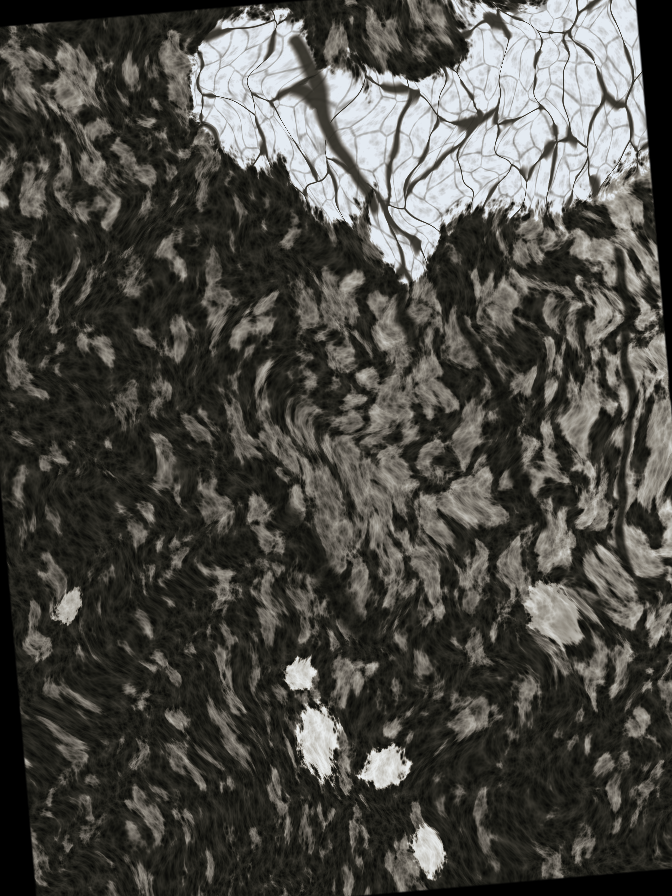
This texture is drawn by a WebGL 1 fragment shader. Its source:

```glsl
precision highp float;
uniform vec2 u_resolution;

const float TILT = 0.087;
const vec2 CENTRE = vec2(0.5, 0.667);

float hash(vec2 c) {
  return fract(sin(dot(c, vec2(127.1, 311.7))) * 43758.55);
}

// Cellular noise: nearest distance, second distance, cell value
vec3 cells(vec2 p) {
  vec2 home = floor(p);
  vec3 best = vec3(9.0, 9.0, 0.0);
  for (int j = -1; j <= 1; j++) {
    for (int i = -1; i <= 1; i++) {
      vec2 c = home + vec2(float(i), float(j));
      float d = length(c + vec2(hash(c), hash(c + 41.3)) - p);
      if (d < best.x) best = vec3(d, best.x, hash(c + 17.9));
      else best.y = min(best.y, d);
    }
  }
  return best;
}

// Three cellular octaves, centred on zero
float grain(vec2 p) {
  return 0.5 * cells(p).x + 0.3 * cells(p * 2.1 + 5.0).x
       + 0.2 * cells(p * 4.3 + 9.0).x - 0.45;
}

// Layered sines that bend the fibres
vec2 wander(vec2 p) {
  float amount = 0.017, rate = 14.0;
  for (int i = 0; i < 4; i++) {
    p += amount * sin(p.yx * rate + 2.5 * sin(p * rate * 0.37) + vec2(1.3, 4.1));
    amount *= 0.55;
    rate *= 1.9;
  }
  return p;
}

float blob(vec2 p, vec2 centre, vec2 radius) {
  vec2 d = (p - centre) / radius;
  return exp(-dot(d, d));
}

float lobe(vec2 p, vec2 centre, vec2 radius) {
  return 1.0 - length((p - centre) / radius);
}

float spot(vec2 p, vec2 centre, vec2 radius, float ragged) {
  return smoothstep(-0.12, 0.15, lobe(p, centre, radius) + ragged);
}

float fissure(vec2 p, vec2 a, vec2 b, float width) {
  vec2 ab = b - a;
  float t = clamp(dot(p - a, ab) / dot(ab, ab), 0.0, 1.0);
  return 1.0 - smoothstep(0.3 * width, width, length(p - a - ab * t));
}

float band(float v, float low, float high) {
  return clamp((v - low) / (high - low), 0.0, 1.0);
}

vec3 barkColour(float v) {
  vec3 c = vec3(0.10, 0.10, 0.08) * band(v, 0.0, 0.10);
  c = mix(c, vec3(0.24, 0.23, 0.20), band(v, 0.10, 0.23));
  c = mix(c, vec3(0.40, 0.38, 0.35), band(v, 0.23, 0.38));
  c = mix(c, vec3(0.57, 0.55, 0.51), band(v, 0.38, 0.55));
  c = mix(c, vec3(0.74, 0.73, 0.70), band(v, 0.55, 0.73));
  return mix(c, vec3(0.91, 0.92, 0.92), band(v, 0.73, 0.92));
}

void main() {
  vec2 p = gl_FragCoord.xy / u_resolution.x;
  p.y *= u_resolution.x / u_resolution.y * 1.3333;
  vec2 d = p - CENTRE;
  vec2 q = vec2(d.x + TILT * d.y, d.y - TILT * d.x) * cos(TILT);

  // Fibre space, leaning further at the lower left
  vec2 g = wander(q);
  vec2 w = p + 0.6 * (g - q);
  g.x -= 0.4 * max(0.0, 0.6 - p.y) * (1.0 - smoothstep(0.2, 0.65, p.x));
  vec3 plate = cells(g * vec2(17.0, 8.0));
  vec3 chip = cells(g * vec2(36.0, 21.0) + 13.0);
  float plateEdge = plate.y - plate.x;
  float chipEdge = chip.y - chip.x;
  float coarse = grain(g * vec2(16.0, 11.0) + 3.0);
  float fine = grain(g * vec2(62.0, 46.0));

  // Bare wood against mossy, deeply broken bark
  float right = smoothstep(0.6, 0.97, p.x) * smoothstep(0.05, 0.6, p.y);
  float bare = 0.12 + 0.6 * blob(p, vec2(0.12, 1.17), vec2(0.20, 0.16))
    + 0.85 * blob(p, vec2(0.56, 0.62), vec2(0.16, 0.28))
    + 0.25 * blob(p, vec2(0.40, 0.85), vec2(0.20, 0.10))
    + 0.4 * blob(p, vec2(0.575, 1.30), vec2(0.12, 0.08))
    + 0.7 * right - 0.35 * blob(p, vec2(0.42, 1.0), vec2(0.11, 0.09));
  bare = clamp(bare + 0.6 * coarse, 0.0, 1.0);
  float relief = 0.6 * plateEdge + 0.4 * chipEdge + 0.5 * coarse + 0.3 * fine;
  float cut = mix(0.36, 0.02, bare);
  float exposed = smoothstep(cut, cut + 0.22, relief);
  float face = mix(0.38, 0.48, bare) * (0.8 + 0.2 * plate.z + 0.2 * chip.z)
    + 0.14 * right + 0.65 * fine;
  float tone = mix(0.13 + 0.28 * fine, face, exposed);

  // Long dark fissures
  float split = fissure(w, vec2(0.69, 0.86), vec2(0.81, 0.55), 0.013);
  split = max(split, fissure(w, vec2(0.56, 1.03), vec2(0.61, 0.83), 0.014));
  split = max(split, fissure(w, vec2(0.39, 0.62), vec2(0.54, 0.40), 0.022));
  split = max(split, fissure(w, vec2(0.92, 0.95), vec2(0.94, 0.50), 0.010));
  tone = mix(tone, 0.09 + 0.15 * fine, 0.9 * split);

  // Pale round lichens
  float ragged = 0.8 * fine + 0.5 * coarse;
  float pale = spot(w, vec2(0.483, 0.231), vec2(0.032, 0.055), ragged);
  pale = max(pale, spot(w, vec2(0.583, 0.196), vec2(0.034, 0.034), ragged));
  pale = max(pale, spot(w, vec2(0.455, 0.340), vec2(0.020, 0.028), ragged));
  pale = max(pale, spot(w, vec2(0.636, 0.063), vec2(0.027, 0.034), ragged));
  pale = max(pale, 0.7 * spot(w, vec2(0.825, 0.413), vec2(0.036, 0.050), ragged));
  pale = max(pale, 0.8 * spot(w, vec2(0.104, 0.436), vec2(0.022, 0.028), ragged));
  tone = mix(tone, 0.84 + 0.4 * fine, pale);

  // White crust with a brown gap and upright cracks
  float crust = max(lobe(w, vec2(0.375, 1.20), vec2(0.085, 0.13)),
                    lobe(w, vec2(0.745, 1.17), vec2(0.25, 0.17)));
  crust = max(crust, lobe(w, vec2(0.50, 1.11), vec2(0.08, 0.11)));
  crust = max(crust, lobe(w, vec2(0.61, 1.01), vec2(0.055, 0.08)));
  crust = max(crust, lobe(w, vec2(0.87, 1.25), vec2(0.13, 0.14)));
  crust = min(crust, -lobe(w, vec2(0.575, 1.30), vec2(0.11, 0.075)));
  crust = smoothstep(-0.05, 0.08, crust + 0.35 * coarse + 0.3 * fine);
  float gap = 0.03 + 0.15 * smoothstep(-0.08, 0.12, coarse);
  float crack = 1.0 - smoothstep(0.2 * gap, gap, plateEdge);
  crack = max(crack, fissure(w, vec2(0.43, 1.27), vec2(0.57, 1.03), 0.013));
  float white = 0.92 + 0.5 * fine - 0.25 * (1.0 - smoothstep(0.0, 0.12, chipEdge));
  tone = mix(tone, mix(white, 0.14, 0.9 * crack), crust);

  // Tilted frame on black
  vec2 inside = 1.0 - smoothstep(-0.002, 0.002, abs(q) - vec2(0.502, 0.667));
  vec3 colour = barkColour(tone) + vec3(-0.015, 0.0, 0.03) * crust * (1.0 - crack);
  gl_FragColor = vec4(colour * inside.x * inside.y, 1.0);
}
```
